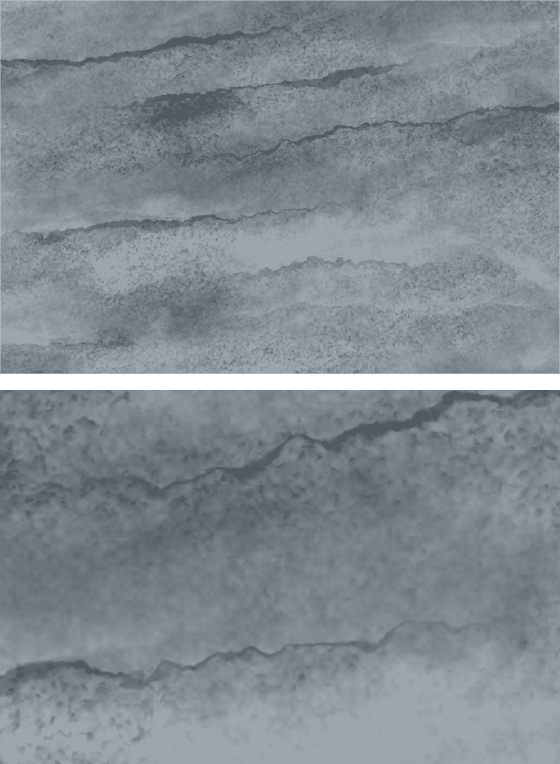
Top, the full canvas; bottom, a detail of the centre.
Write a WebGL 2 fragment shader that draws this texture.

```glsl
#version 300 es
precision highp float;
// Blue-grey slate: cloudy, pitted stone crossed by slanted dark veins and pale ledges.
// All layers share sheared "bed" coordinates; veins follow layered sines,
// pits and cracks come from cellular noise, clouds and grain from value noise.

uniform vec2 u_resolution;
out vec4 fragColor;

const vec3 STONE = vec3(0.512, 0.552, 0.585);
const vec3 RIM = vec3(0.78, 0.81, 0.84);
const float CLOUD_CONTRAST = 0.34;
const float STREAK_CONTRAST = 0.12;
const float GRAIN_CONTRAST = 0.10;
const float PIT_DEPTH = 0.075;
const float SPECK_DEPTH = 0.07;
const float VEIN_DEPTH = 0.15;
const float VEIN_WIDTH = 0.015;
const float LEDGE_GLOW = 0.075;
const float LIFT = 0.006;
const int VEINS = 6;
const int LEDGES = 3;

float hash(vec2 c) {
    vec3 q = fract(c.xyx * 0.1031);
    q += dot(q, q.yzx + 33.33);
    return fract((q.x + q.y) * q.z);
}

float noise(vec2 p) {
    vec2 c = floor(p), f = fract(p);
    f = f * f * (3.0 - 2.0 * f);
    return mix(mix(hash(c), hash(c + vec2(1, 0)), f.x),
               mix(hash(c + vec2(0, 1)), hash(c + vec2(1, 1)), f.x), f.y);
}

float fbm(vec2 p) {
    float sum = 0.0, amp = 0.53;
    for (int i = 0; i < 4; i++) {
        sum += amp * noise(p);
        p = mat2(1.6, 1.2, -1.2, 1.6) * p + 17.3;
        amp *= 0.5;
    }
    return sum;
}

// Distances to the nearest and second nearest cell point, and the cell's id.
vec3 cells(vec2 p) {
    vec2 c = floor(p);
    vec3 best = vec3(9.0, 9.0, 0.0);
    for (int y = -1; y <= 1; y++)
    for (int x = -1; x <= 1; x++) {
        vec2 n = c + vec2(x, y);
        float d = distance(p, n + vec2(hash(n), hash(n + 41.7)));
        if (d < best.x) best = vec3(d, best.x, hash(n + 7.9));
        else best.y = min(best.y, d);
    }
    return best;
}

// Sparse soft-edged holes; density is the share of cells that hold one.
float pits(vec2 p, float density) {
    vec3 c = cells(p);
    return (1.0 - smoothstep(0.15, 0.5, c.x)) * (1.0 - smoothstep(density - 0.1, density + 0.1, c.z));
}

float wander(float x, float seed) {
    return 0.012 * sin(5.0 * x + seed) + 0.006 * sin(13.0 * x + seed * 2.3)
         + 0.003 * sin(37.0 * x + seed * 4.1);
}

void main() {
    vec2 p = gl_FragCoord.xy / u_resolution.y;
    float aspect = u_resolution.x / u_resolution.y;

    // Beds tilt more steeply towards the top.
    vec2 bed = vec2(p.x, p.y - (0.04 + 0.18 * p.y) * (p.x - 0.5 * aspect));
    float ragged = fbm(p * 42.0) - 0.5;
    float drift = fbm(p * 7.0 + 3.0) - 0.5;
    float grain = 0.6 * noise(p * 150.0) + 0.4 * noise(p * 260.0 + 9.0);

    // Clouds and long streaks.
    float clouds = fbm(bed * vec2(2.2, 5.5) + drift * 0.8);
    float streaks = fbm(bed * vec2(5.0, 24.0) + drift * 2.5 + 30.0);
    float tone = LIFT + CLOUD_CONTRAST * (clouds - 0.5) + STREAK_CONTRAST * (streaks - 0.5)
               + 0.07 * ragged + 0.05 * drift;
    float porous = smoothstep(0.36, 0.66, fbm(bed * vec2(2.5, 6.0) + 60.0 + drift));

    // Broad dark smears in the upper beds.
    float smear = smoothstep(0.58, 0.72, fbm(bed * vec2(2.4, 11.0) + 81.0 + drift * 0.6));
    tone -= 0.06 * smear * smoothstep(0.4, 0.7, p.y);

    // Dark veins: frayed edges, porous shade beneath; lower ones are rougher and shorter.
    float vein = 0.0;
    for (int i = 0; i < VEINS; i++) {
        float k = float(i), seed = k * 2.7 + 1.0;
        float height = 0.10 + 0.17 * k;
        float upper = smoothstep(0.15, 0.6, height);
        float middle = mix(0.13, 0.87, fract(k * 0.618)) * aspect;
        float reach = (0.45 + 0.4 * fract(k * 0.29)) * mix(0.6, 1.0, upper);
        float taper = 1.0 - smoothstep(0.45, 1.0, abs(p.x - middle) / reach);
        float fray = mix(2.0, 1.0, upper) * ragged;
        float d = bed.y - height - wander(p.x, seed) - 0.045 * drift;
        float swell = noise(vec2(p.x * 4.5, seed * 5.0));
        float width = VEIN_WIDTH * (0.2 + 1.8 * swell * swell) * taper;
        float core = smoothstep(-width - 0.005, -width + 0.003, d + fray * 0.034)
                   * (1.0 - smoothstep(-0.001, 0.003, d + fray * 0.020));
        vein = max(vein, core * taper * mix(0.5, 1.0, upper));
        float shade = exp(min(d, 0.0) / 0.08) * (1.0 - smoothstep(-0.004, 0.004, d + fray * 0.02)) * taper;
        tone -= 0.03 * shade;
        porous += 0.6 * shade;
    }

    // Pale ledges: thin broken crest with a glow fading upward.
    for (int i = 0; i < LEDGES; i++) {
        float k = float(i);
        float d = bed.y - 0.15 - 0.32 * k - wander(p.x, k * 3.1 + 4.0) * (1.7 - 0.5 * k)
                - 0.07 * drift - 0.016 * ragged;
        float broken = smoothstep(0.2, 0.55, noise(vec2(p.x * 4.0 + 5.0, k * 7.0 + 2.0)));
        float glow = smoothstep(-0.003, 0.003, d) * exp(-max(d, 0.0) / 0.035);
        tone += LEDGE_GLOW * broken * (0.55 * exp(-abs(d) / 0.004) + 0.4 * glow);
        tone -= 0.02 * broken * exp(min(d, 0.0) / 0.06) * (1.0 - smoothstep(-0.003, 0.003, d));
        porous -= 0.5 * broken * glow;
    }

    // Grain, specks, pits and hairline cracks.
    porous = clamp(porous, 0.0, 1.0);
    tone += GRAIN_CONTRAST * (grain - 0.5) * (0.7 + 0.8 * porous);
    float speck = smoothstep(0.58, 0.85, noise(p * vec2(115.0, 150.0) + 4.0 * ragged));
    tone -= SPECK_DEPTH * speck * (0.1 + 0.75 * porous);
    vec2 jag = vec2(ragged, grain - 0.5);
    float holes = pits(p * vec2(105.0, 125.0) + 1.5 * jag, 0.08 + 0.3 * porous)
                + 0.8 * pits(p * vec2(50.0, 72.0) + 1.4 * jag, 0.02 + 0.09 * porous);
    tone -= PIT_DEPTH * holes * (0.35 + 0.65 * porous);
    vec3 crackCell = cells(p * vec2(6.0, 4.0) + 1.2 * drift + 0.5 * ragged);
    float crack = 1.0 - smoothstep(0.006, 0.03, crackCell.y - crackCell.x);
    tone -= 0.035 * crack * smoothstep(0.5, 0.7, noise(p * 5.0 + 23.0));
    tone -= VEIN_DEPTH * vein * (0.45 + 0.9 * grain);

    // Limit the extremes, then add a thin pale rim.
    vec3 color = STONE + clamp(tone, -0.20, 0.10);
    vec2 inset = min(p, vec2(aspect, 1.0) - p);
    float rim = 1.0 - smoothstep(0.0005, 0.0030, min(inset.x, inset.y));
    fragColor = vec4(mix(color, RIM, 0.6 * rim), 1.0);
}
```
